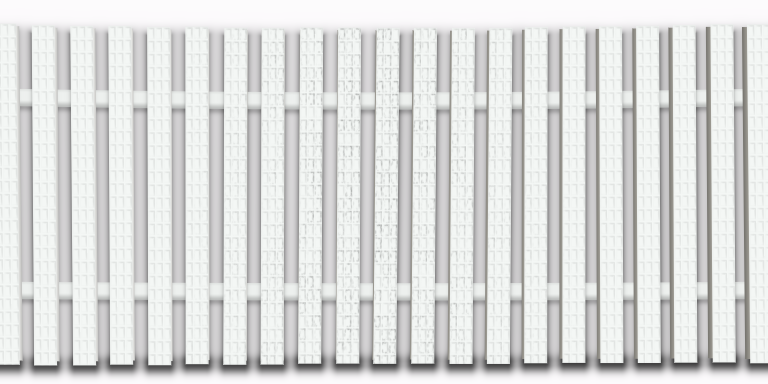
Reproduce this pattern procedurally as a Shadertoy shader.

```glsl
// A white picket fence of embossed slats on two round rails, casting soft shadows on a pale wall.
#define PITCH 0.0981        // distance between slats, in canvas heights
#define FIRST_X 0.018       // centre of the first slat
#define HALF_WIDTH 0.0300   // half width of a slat face
#define RAIL_RADIUS 0.0225
#define ROW_HEIGHT 0.0340   // height of one embossed row
#define COLUMNS 3.0         // embossed columns per slat
#define SIDE_DEPTH 0.0105   // how much of the slat sides shows
#define SHADOW_BLUR 0.0095
#define WEAR 0.15           // strength of dirt in the relief
#define PAINT vec3(0.958, 0.970, 0.962)
#define WALL vec3(0.990)

float hash(vec2 p) {
    return fract(sin(dot(p, vec2(127.1, 311.7))) * 43758.5);
}

float box(vec2 p, vec2 halfSize) {
    vec2 d = abs(p) - halfSize;
    return length(max(d, 0.0)) + min(max(d.x, d.y), 0.0);
}

float fill(float d) {
    return clamp(0.5 - d * iResolution.y, 0.0, 1.0);
}

// Distance to the nearest scattered point
float cellular(vec2 p) {
    vec2 cell = floor(p);
    float nearest = 2.0;
    for (int j = -1; j <= 1; j++)
    for (int i = -1; i <= 1; i++) {
        vec2 c = cell + vec2(i, j);
        vec2 point = c + vec2(hash(c), hash(c + 37.0));
        nearest = min(nearest, length(p - point));
    }
    return nearest;
}

float slatX(float id) {
    float x = FIRST_X + id * PITCH;
    float bow = sin(1.5708 * x);
    return x + 0.008 * bow * bow + 0.003 * (hash(vec2(id, 2.0)) - 0.5);
}

// Bottom and top of a slat
vec2 slatEnds(float id) {
    float x = slatX(id), jitter = 0.003 * (hash(vec2(id, 5.0)) - 0.5);
    return vec2(0.049 + 0.003 * x, 0.927 + 0.011 * (x - 1.0) * (x - 1.0)) + jitter;
}

// Position relative to the leaning centre of a slat
vec2 slatSpace(vec2 p, float id) {
    float x = slatX(id);
    float lean = -0.008 * cos(3.1416 * x) + 0.006 * (hash(vec2(id, 9.0)) - 0.5);
    vec2 ends = slatEnds(id);
    return p - vec2(x + lean * (p.y - 0.5), 0.5 * (ends.x + ends.y));
}

vec2 slatSize(float id) {
    vec2 ends = slatEnds(id);
    return vec2(HALF_WIDTH, 0.5 * (ends.y - ends.x));
}

// Darkening by the bevelled bricks and the dirt caught in them
float relief(vec2 q, vec2 size, float id, vec2 p) {
    vec2 pitch = vec2(2.0 * HALF_WIDTH / COLUMNS, ROW_HEIGHT);
    vec2 grid = vec2(q.x + HALF_WIDTH, size.y - q.y) / pitch;
    vec2 c = (fract(grid) - 0.5) * pitch;
    float d = box(c, 0.5 * pitch - vec2(0.0030, 0.0040)) / 0.0025;
    float ridge = exp(-d * d);
    float lit = smoothstep(-0.004, 0.008, c.x - 0.45 * c.y);
    float worn = exp(-pow((p.x - 0.97) / 0.34, 2.0)) * hash(floor(grid) + id * 17.0);
    float speck = smoothstep(0.6, 0.1, cellular(p * vec2(130.0, 75.0)));
    float shade = ridge * (0.008 + 0.065 * lit);
    return shade + WEAR * worn * (0.3 * ridge * lit + speck * (0.12 + 0.9 * ridge));
}

void mainImage(out vec4 fragColor, in vec2 fragCoord) {
    vec2 p = fragCoord / iResolution.y;
    float nearestId = round((p.x - FIRST_X) / PITCH);
    float arc = (p.x - 1.0) * (p.x - 1.0);

    // Shadows beside the slats, and a soft pool under each foot
    float shadow = 0.0, pool = 0.0, contact = 0.0;
    for (int k = -1; k <= 1; k++) {
        float id = nearestId + float(k);
        vec2 q = slatSpace(p, id), size = slatSize(id);
        float d = max(box(q + vec2(0.0, 0.012), size - vec2(0.0, 0.010)), 0.0);
        shadow += (0.36 + 0.10 * hash(vec2(id, 3.0))) * exp(-d / SHADOW_BLUR);
        float under = max(box(q + vec2(0.0, size.y), vec2(0.8 * HALF_WIDTH, 0.004)), 0.0) / 0.020;
        pool += 0.62 * exp(-under * under);
        contact += exp(-max(abs(q.x) - HALF_WIDTH, 0.0) / 0.004);
    }
    float inside = smoothstep(0.03, 0.10, p.y) * smoothstep(0.95, 0.90, p.y);
    float haze = inside * (0.065 - 0.03 * exp(-pow((p.x - 0.85) / 0.2, 2.0)));
    shadow *= smoothstep(0.02, 0.07, p.y);
    vec3 color = WALL * (1.0 - shadow - haze) * (1.0 - min(pool, 0.7)) * vec3(1.0, 0.993, 1.0);

    // Round rails with a shadow underneath
    for (int r = 0; r < 2; r++) {
        float railY = r == 0 ? 0.240 + 0.004 * arc : 0.737 + 0.010 * arc;
        float h = (p.y - railY) / RAIL_RADIUS;
        color *= 1.0 - 0.22 * exp(-pow((h + 1.1) / 0.45, 2.0));
        float tone = 0.975 - 0.20 * smoothstep(-0.2, -1.0, h) - 0.05 * smoothstep(0.6, 1.0, h);
        tone *= 1.0 - 0.20 * min(contact, 1.0);
        color = mix(color, PAINT * tone, fill((abs(h) - 1.0) * RAIL_RADIUS));
    }

    // Slats: visible side first, then the embossed face
    for (int k = -1; k <= 1; k++) {
        float id = nearestId + float(k);
        vec2 q = slatSpace(p, id), size = slatSize(id);
        float view = 0.75 - slatX(id);
        float side = box(q - vec2(view * SIDE_DEPTH, 0.002), size - vec2(0.0, 0.009));
        float depth = clamp((abs(q.x) - HALF_WIDTH) / 0.012, 0.0, 1.0);
        vec3 sideColor = mix(vec3(0.62, 0.61, 0.58), vec3(0.89, 0.89, 0.88), smoothstep(-0.3, 0.4, view));
        color = mix(color, sideColor * (1.0 - 0.25 * depth), fill(side));
        float face = box(q, size);
        float tone = 1.0 - relief(q, size, id, p) - 0.04 * exp(min(face, 0.0) / 0.002);
        color = mix(color, PAINT * tone, fill(face));
    }
    fragColor = vec4(color, 1.0);
}
```
